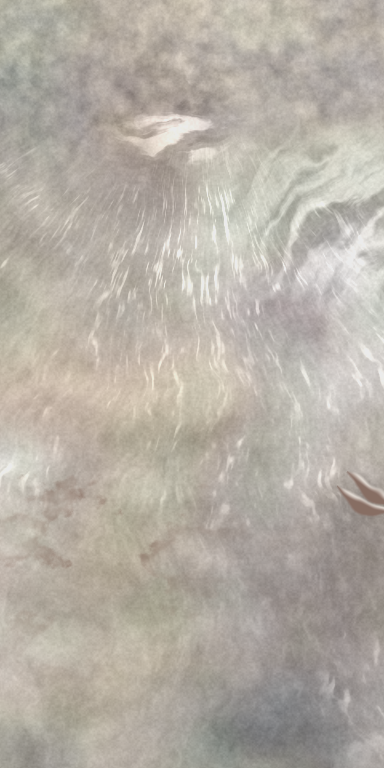
This texture is drawn by a WebGL 1 fragment shader. Its source:

```glsl
precision highp float;
// Mother-of-pearl: soft pastel washes on drifting coordinates, overlaid with
// short silky flecks and growth bands fanning out from a hinge, satin folds,
// a mottled crust at the top, grainy rust creases and a broken chip at the right.
uniform vec2 u_resolution;

float hash(vec2 cell) {
  vec3 h = fract(vec3(cell.xyx) * 0.1031);
  h += dot(h, h.yzx + 33.33);
  return fract((h.x + h.y) * h.z);
}

float noise(vec2 p) {
  vec2 i = floor(p), f = fract(p);
  f = f * f * (3.0 - 2.0 * f);
  return mix(mix(hash(i), hash(i + vec2(1.0, 0.0)), f.x),
             mix(hash(i + vec2(0.0, 1.0)), hash(i + 1.0), f.x), f.y);
}

float fbm(vec2 p) {
  float sum = 0.0, gain = 0.5;
  for (int i = 0; i < 5; i++) {
    sum += gain * noise(p);
    p = mat2(1.6, 1.2, -1.2, 1.6) * p + 7.3;
    gain *= 0.5;
  }
  return sum;
}

mat2 turn(float angle) {
  float c = cos(angle), s = sin(angle);
  return mat2(c, -s, s, c);
}

// Soft elliptical weight, one at the centre
float blob(vec2 p, vec2 centre, vec2 size) {
  vec2 e = (p - centre) / size;
  return exp(-dot(e, e));
}

vec3 wash(vec3 base, vec3 tint, vec2 p, vec2 centre, vec2 size) {
  return mix(base, tint, 0.9 * blob(p, centre, size));
}

vec3 pearlWashes(vec2 p) {
  vec3 c = vec3(0.71, 0.69, 0.645);
  c = wash(c, vec3(0.66, 0.66, 0.63), p, vec2(0.06, 1.66), vec2(0.26, 0.20));
  c = wash(c, vec3(0.62, 0.58, 0.55), p, vec2(0.37, 1.66), vec2(0.14, 0.18));
  c = wash(c, vec3(0.66, 0.65, 0.605), p, vec2(0.32, 1.22), vec2(0.36, 0.19));
  c = wash(c, vec3(0.76, 0.76, 0.73), p, vec2(0.56, 1.38), vec2(0.12, 0.25));
  c = wash(c, vec3(0.79, 0.735, 0.665), p, vec2(0.20, 0.96), vec2(0.42, 0.20));
  c = wash(c, vec3(0.82, 0.83, 0.82), p, vec2(0.95, 1.27), vec2(0.26, 0.38));
  c = wash(c, vec3(0.63, 0.59, 0.58), p, vec2(0.75, 1.19), vec2(0.14, 0.12));
  c = wash(c, vec3(0.79, 0.755, 0.71), p, vec2(0.08, 0.60), vec2(0.34, 0.28));
  c = wash(c, vec3(0.86, 0.85, 0.82), p, vec2(0.04, 0.80), vec2(0.14, 0.08));
  c = wash(c, vec3(0.58, 0.56, 0.545), p, vec2(0.88, 0.36), vec2(0.36, 0.36));
  c = wash(c, vec3(0.70, 0.675, 0.59), p, vec2(0.34, 0.36), vec2(0.20, 0.26));
  c = wash(c, vec3(0.44, 0.46, 0.46), p, vec2(0.70, 0.12), vec2(0.26, 0.15));
  c = wash(c, vec3(0.61, 0.58, 0.57), p, vec2(0.12, 0.02), vec2(0.22, 0.10));
  return c;
}

// Two slim brown slivers with a pale glossy edge
vec3 chip(vec3 base, vec2 p) {
  for (int i = 0; i < 2; i++) {
    float k = float(i);
    vec2 s = turn(-0.55 + 0.15 * k) * (p - vec2(0.905 - 0.03 * k, 0.775 - 0.045 * k));
    float along = clamp(s.x / 0.17, 0.0, 1.0);
    float side = s.y + 0.016 * sin(3.14 * along) + 0.012 * (noise(p * 30.0) - 0.5);
    float halfWidth = 0.018 * sin(3.14 * along);
    float body = smoothstep(0.005, -0.005, abs(side) - halfWidth) * step(0.001, along);
    float gloss = smoothstep(0.0, 0.014, side + 0.006 * sin(along * 9.0));
    base = mix(base, mix(vec3(0.53, 0.43, 0.39), vec3(0.88, 0.85, 0.82), gloss), body);
  }
  return base;
}

void main() {
  vec2 p = gl_FragCoord.xy / u_resolution.x;
  vec2 drift = vec2(fbm(p * 3.0), fbm(p * 3.0 + 19.0)) - 0.48;
  vec3 color = pearlWashes(p + 0.25 * drift);

  // Cloudy shade and faint iridescence
  float cloud = fbm(p * 6.0 + drift * 2.0) - 0.48;
  color += 0.20 * cloud;
  float hue = 2.0 * fbm(p * 2.6 + 41.0);
  color += 0.008 * cos(6.28 * (hue + vec3(0.0, 0.33, 0.67)));

  // Fan of broken fibres and bands below the hinge
  vec2 ray = p - vec2(0.5, 1.88);
  float radius = length(ray);
  float angle = atan(ray.x, -ray.y) + 0.12 * drift.x + 0.02 * noise(p * 16.0);
  float fan = smoothstep(1.68, 1.42, p.y + 0.3 * drift.y);
  float broad = noise(vec2(angle * 42.0, radius * 10.0));
  float fine = noise(vec2(angle * 85.0, radius * 24.0 + 5.0));
  float hair = noise(vec2(angle * 150.0, radius * 48.0 + 9.0));
  float band = fbm(vec2(radius * 11.0 + drift.y * 3.0, angle * 2.5));
  float silk = 0.3 * broad + 0.4 * fine + 0.3 * hair;
  color += fan * (0.11 * (silk - 0.5) + 0.16 * (band - 0.48));

  // Glints gathered on the central ray, the lower right and loose patches
  float lit = blob(p, vec2(0.53, 1.36), vec2(0.15, 0.30))
            + 0.6 * blob(p, vec2(0.70, 0.78), vec2(0.18, 0.26))
            + blob(p, vec2(0.95, 0.22), vec2(0.12, 0.14))
            + 0.6 * smoothstep(0.46, 0.64, fbm(p * 7.0 + 63.0)) * smoothstep(0.5, 0.9, p.y);
  float glint = smoothstep(0.56, 0.82, silk);
  color += fan * lit * glint * vec3(0.20, 0.20, 0.195);

  // Satin folds at the upper right
  vec2 f = turn(0.95) * (p + 0.22 * drift);
  float fold = 1.0 - abs(2.0 * fbm(vec2(f.x * 6.0, f.y * 15.0)) - 1.0);
  float foldArea = blob(p, vec2(0.88, 1.44), vec2(0.24, 0.22));
  color += foldArea * (0.26 * smoothstep(0.6, 1.0, fold) - 0.12);

  // Crumpled dark and bright scales around the hinge
  float scale = fbm(vec2(p.x * 13.0, p.y * 22.0) + drift * 5.0);
  float hinge = blob(p, vec2(0.46, 1.67), vec2(0.13, 0.13));
  color += hinge * (0.30 * smoothstep(0.54, 0.70, scale) - 0.12 * smoothstep(0.46, 0.34, scale));

  // Mottled crust at the top and overall grain
  float crust = smoothstep(1.45, 1.72, p.y + 0.4 * drift.x);
  color += crust * 0.25 * (fbm(p * 32.0) - 0.48) * vec3(1.0, 0.98, 0.92);
  color += crust * cloud * vec3(0.06, 0.04, -0.06);
  color += 0.04 * (noise(p * 130.0) - 0.5) + 0.04 * (noise(p * 240.0) - 0.5);

  // Grainy rust that starts at a ragged crease and fades away
  float grain = fbm(p * 38.0) - 0.48;
  float seam = fbm(vec2(p.x * 4.0, p.y * 7.0) + 11.0) + 0.16 * grain;
  float rust = smoothstep(0.48, 0.55, seam) * (1.0 - smoothstep(0.55, 0.66, seam));
  rust *= blob(p, vec2(0.24, 0.62), vec2(0.28, 0.28)) * (0.6 + 1.5 * grain);
  color = mix(color, vec3(0.53, 0.43, 0.38), 0.65 * clamp(rust, 0.0, 1.0));

  color = chip(color, p);
  gl_FragColor = vec4(clamp(color, 0.0, 0.92), 1.0);
}
```
